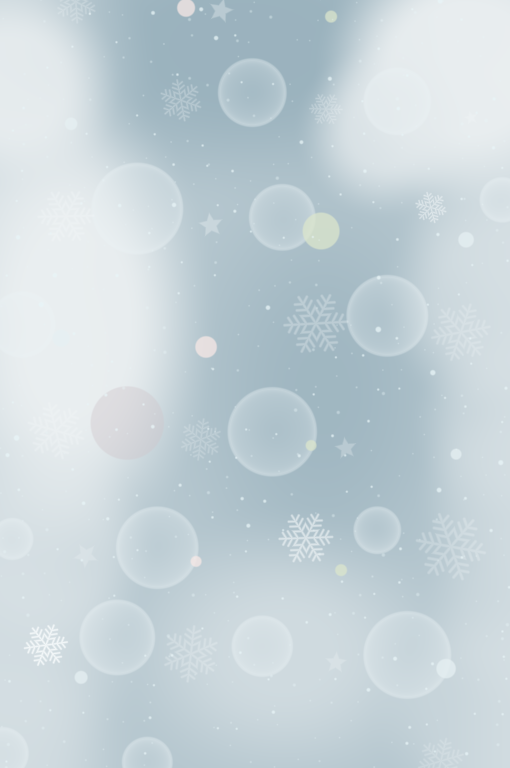
Give the GLSL for this background, as a Shadertoy shader.

```glsl
const float PI = 3.14159265;

float hash(float n) { return fract(sin(n * 12.9898 + 4.1) * 43758.5453); }

vec2 hash2(vec2 c) {
    return fract(sin(vec2(dot(c, vec2(127.1, 311.7)), dot(c, vec2(269.5, 183.3)))) * 43758.5453);
}

// Evenly spread positions over the canvas
vec2 scatter(float i, vec2 seed, float width) {
    return fract(seed + i * vec2(0.7549, 0.5698)) * vec2(width, 1.0);
}

float puff(vec2 p, vec2 center, vec2 radius, float soft) {
    return 1.0 - smoothstep(1.0 - soft, 1.0 + soft, length((p - center) / radius));
}

float segment(vec2 p, vec2 a, vec2 b) {
    vec2 ab = b - a;
    return length(p - a - ab * clamp(dot(p - a, ab) / dot(ab, ab), 0.0, 1.0));
}

// Folds the plane into one mirrored sector
vec2 foldSectors(vec2 p, float count) {
    float step = 2.0 * PI / count;
    float a = mod(atan(p.y, p.x) + 0.5 * step, step) - 0.5 * step;
    return length(p) * vec2(cos(a), abs(sin(a)));
}

float snowflake(vec2 p, float radius, float blur) {
    p = foldSectors(p / radius, 6.0);
    float d = segment(p, vec2(0.0), vec2(1.0, 0.0));
    for (float k = 0.0; k < 3.0; k++) {
        vec2 root = vec2(0.3 + 0.22 * k, 0.0);
        d = min(d, segment(p, root, root + (0.38 - 0.06 * k) * vec2(0.5, 0.866)));
    }
    return 1.0 - smoothstep(-blur, blur, (d - 0.04) * radius);
}

float star(vec2 p, float radius, float blur) {
    p = foldSectors(p / radius, 5.0);
    float d = dot(p - vec2(1.0, 0.0), normalize(vec2(0.28, 0.62)));
    return 1.0 - smoothstep(-blur, blur, d * radius);
}

// Soft banks of light along both sides, darker blue in the middle
float cloudLight(vec2 p, float width) {
    float x = p.x / width;
    float w = 0.34 + 0.28 * smoothstep(0.25, 0.5, abs(x - 0.55));
    w = mix(w, 0.02, puff(p, vec2(0.32, 0.94), vec2(0.25, 0.14), 0.6));
    w = mix(w, 0.04, 0.85 * puff(p, vec2(0.42, 0.49), vec2(0.13, 0.2), 0.85));
    w = mix(w, 0.64, puff(p, vec2(0.37, 0.15), vec2(0.15, 0.12), 0.65));
    for (float i = 0.0; i < 16.0; i++) {
        float side = mod(i, 2.0);
        vec2 c = vec2(mix(0.06, 0.96, side) * width + 0.07 * (hash(i) - 0.5),
                      (i + 0.5) / 16.0 + 0.05 * (hash(i + 20.0) - 0.5));
        float r = 0.07 + 0.06 * hash(i + 40.0);
        w = mix(w, 0.75, (0.25 + 0.4 * hash(i + 60.0)) * puff(p, c, vec2(r), 0.4));
    }
    w = mix(w, 0.97, 0.95 * puff(p, vec2(0.1, 0.58), vec2(0.125, 0.22), 0.5));
    w = mix(w, 0.95, 0.85 * puff(p, vec2(0.02, 0.89), vec2(0.1), 0.45));
    w = mix(w, 0.96, 0.95 * puff(p, vec2(0.6, 0.91), vec2(0.14, 0.13), 0.4));
    return mix(w, 0.88, 0.8 * puff(p, vec2(0.5, 0.83), vec2(0.08), 0.5));
}

void mainImage(out vec4 fragColor, in vec2 fragCoord) {
    vec2 p = fragCoord / iResolution.y;
    float width = iResolution.x / iResolution.y;
    float blur = max(0.0014, 0.8 / iResolution.y);
    vec3 color = mix(vec3(0.60, 0.695, 0.74), vec3(0.93, 0.945, 0.95), cloudLight(p, width));

    // Large translucent bubbles with a pale rim
    for (float i = 0.0; i < 17.0; i++) {
        float r = mix(0.018, 0.06, hash(i + 3.7));
        float d = length(p - scatter(i, vec2(0.23, 0.17), width)) - r;
        float inside = 1.0 - smoothstep(-blur, blur, d);
        float rim = exp(-abs(d + 0.003) / 0.004);
        float kind = hash(i + 91.3);
        vec3 tint = kind > 0.8 ? vec3(0.81, 0.77, 0.79) : vec3(0.92, 0.95, 0.96);
        float fill = kind > 0.8 ? 0.4 : 0.14 + 0.12 * smoothstep(-r, 0.0, d);
        color = mix(color, tint, inside * (fill + 0.2 * rim * step(kind, 0.8)));
    }

    // Small bright discs: white, cream green and blush
    for (float i = 0.0; i < 13.0; i++) {
        float r = mix(0.007, 0.026, pow(hash(i + 150.0), 2.5));
        float d = length(p - scatter(i, vec2(0.61, 0.42), width)) - r;
        float kind = mod(i, 4.0);
        vec3 tint = kind < 1.0 ? vec3(0.86, 0.90, 0.80)
                  : kind < 2.0 ? vec3(0.97, 0.91, 0.90) : vec3(0.90, 0.94, 0.95);
        color = mix(color, tint, 0.75 * (1.0 - smoothstep(-blur, blur, d)));
    }

    // Snowflakes, mostly faint, and a few tiny stars
    for (float i = 0.0; i < 20.0; i++) {
        vec2 q = p - scatter(i, vec2(0.09, 0.16), width);
        float turn = hash(i + 210.0) * PI;
        q = mat2(cos(turn), -sin(turn), sin(turn), cos(turn)) * q;
        float size = hash(i + 240.0);
        float shape = i < 14.0 ? snowflake(q, mix(0.018, 0.045, size), blur)
                               : star(q, mix(0.008, 0.016, size), blur);
        float alpha = i < 1.0 ? 0.95 : i < 3.0 ? 0.6 : 0.2 + 0.15 * hash(i + 270.0);
        color = mix(color, vec3(0.96, 0.975, 0.98), alpha * shape);
    }

    // Fine drifting snow, one speck per occupied cell
    for (float layer = 0.0; layer < 2.0; layer++) {
        vec2 g = p / mix(0.042, 0.027, layer) + layer * 17.3;
        vec2 cell = floor(g);
        vec2 rnd = hash2(cell + 31.0);
        float d = length(g - cell - 0.2 - 0.6 * hash2(cell)) * mix(0.042, 0.027, layer);
        float r = mix(0.0012, 0.0036, pow(rnd.y, 4.0)) * mix(1.0, 0.6, layer);
        float speck = 1.0 - smoothstep(r - blur, r + blur, d);
        color = mix(color, vec3(0.91, 0.96, 0.97), speck * step(rnd.x, 0.45) * mix(0.75, 0.4, layer));
    }

    fragColor = vec4(color, 1.0);
}
```
